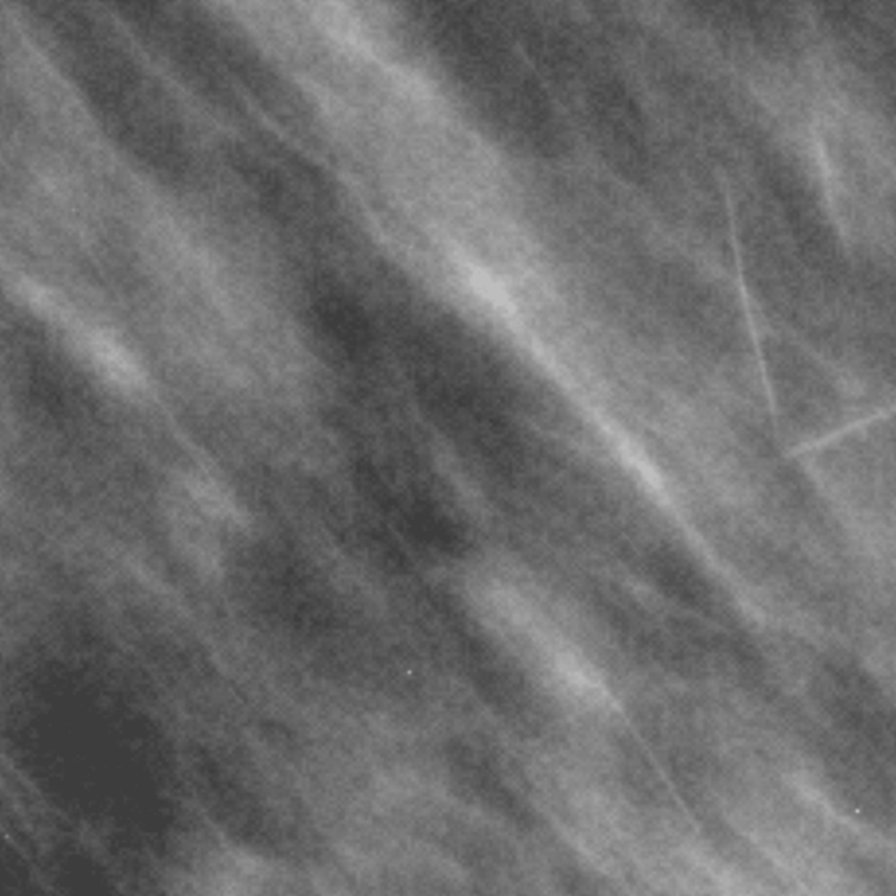
This texture is drawn by a WebGL 2 fragment shader. Its source:

```glsl
#version 300 es
precision highp float;

uniform vec2 u_resolution;
out vec4 fragColor;

float hash(vec2 p) {
    return fract(sin(dot(p, vec2(127.1, 311.7))) * 43758.5453);
}

float noise(vec2 p) {
    vec2 cell = floor(p), f = fract(p);
    f = f * f * (3.0 - 2.0 * f);
    float low = mix(hash(cell), hash(cell + vec2(1, 0)), f.x);
    float high = mix(hash(cell + vec2(0, 1)), hash(cell + vec2(1, 1)), f.x);
    return mix(low, high, f.y);
}

float fbm(vec2 p) {
    float sum = 0.0, amplitude = 0.5;
    for (int i = 0; i < 5; i++) {
        sum += amplitude * noise(p);
        p = mat2(0.96, 0.28, -0.28, 0.96) * p * 2.03 + 7.3;
        amplitude *= 0.5;
    }
    return sum / 0.97;
}

// Bowed, tapered strand from a to b with a bright core and a soft halo
float strand(vec2 p, vec2 a, vec2 b, float bend, float width) {
    float len = length(b - a);
    vec2 dir = (b - a) / len;
    float t = dot(p - a, dir) / len;
    float side = dot(p - a, vec2(-dir.y, dir.x));
    float d = (side - bend * 4.0 * t * (1.0 - t)) / width;
    float taper = smoothstep(0.0, 0.35, t) * (1.0 - smoothstep(0.6, 1.0, t));
    return taper * (0.6 * exp(-d * d) + 0.4 * exp(-d * d / 9.0));
}

// Fine fibres, denser toward the lower left
float fibres(vec2 p) {
    float sum = 0.0;
    for (int i = 0; i < 46; i++) {
        float id = float(i);
        vec2 center = vec2(hash(vec2(id, 1.3)), hash(vec2(id, 2.7))) * 1.1 - 0.05;
        float angle = -0.72 + 0.6 * (hash(vec2(id, 3.1)) - 0.5);
        vec2 reach = vec2(cos(angle), sin(angle)) * mix(0.05, 0.17, hash(vec2(id, 4.9)));
        float bend = 0.05 * (hash(vec2(id, 5.3)) - 0.5);
        float width = mix(0.004, 0.014, hash(vec2(id, 6.1)));
        float strength = mix(0.03, 0.11, hash(vec2(id, 7.7)));
        strength *= 1.2 - 0.75 * smoothstep(0.7, 1.5, center.x + center.y);
        sum += strength * strand(p, center - reach, center + reach, bend, width);
    }
    return sum;
}

// Large bands and isolated thin threads
float bands(vec2 p) {
    float sum = 0.17 * strand(p, vec2(0.36, 0.88), vec2(0.94, 0.19), 0.012, 0.013);
    sum += 0.13 * strand(p, vec2(0.26, 1.10), vec2(0.70, 0.54), 0.02, 0.032);
    sum += 0.13 * strand(p, vec2(0.22, 0.96), vec2(0.48, 0.76), -0.03, 0.008);
    sum += 0.22 * strand(p, vec2(-0.10, 0.79), vec2(0.22, 0.53), -0.01, 0.024);
    sum += 0.23 * strand(p, vec2(0.46, 0.40), vec2(0.73, 0.15), 0.015, 0.022);
    sum += 0.10 * strand(p, vec2(0.64, 0.26), vec2(0.81, 0.02), 0.01, 0.004);
    sum += 0.13 * strand(p, vec2(0.79, 0.84), vec2(0.88, 0.46), 0.005, 0.004);
    sum += 0.12 * strand(p, vec2(0.83, 0.47), vec2(1.10, 0.59), -0.004, 0.006);
    sum += 0.11 * strand(p, vec2(0.90, 0.90), vec2(0.98, 0.66), -0.015, 0.007);
    return sum;
}

// Tiny bright specks
float specks(vec2 p) {
    float sum = 0.0;
    for (int i = 0; i < 5; i++) {
        float id = float(i);
        vec2 center = vec2(hash(vec2(id, 11.9)), hash(vec2(id, 13.3)));
        float d = length(p - center) / 0.0026;
        sum += mix(0.08, 0.3, hash(vec2(id, 17.1))) * exp(-d * d);
    }
    return sum;
}

void main() {
    vec2 p = gl_FragCoord.xy / u_resolution.y;

    // Uneven drift of the tissue, and axes along and across its grain
    vec2 drift = vec2(fbm(p * 6.0 + 3.1), fbm(p * 6.0 + 19.7)) - 0.5;
    vec2 w = p + 0.045 * drift;
    vec2 q = vec2(dot(w, vec2(0.69, -0.72)), dot(w, vec2(0.72, 0.69)));

    // Clouds and wispy ridges
    float clouds = fbm(q * vec2(3.2, 6.5) + 4.0);
    float ridge = 1.0 - abs(2.0 * fbm(q * vec2(3.5, 11.0) + 31.0) - 1.0);
    float tone = 0.37 + 0.52 * (clouds - 0.5) + 0.09 * pow(ridge, 4.0);

    // Dark hollow and darker upper right corner
    vec2 hollow = (q - vec2(-0.14, 0.72)) / vec2(0.16, 0.075);
    tone -= 0.08 * exp(-dot(hollow, hollow));
    tone -= 0.05 * smoothstep(1.3, 1.8, p.x + p.y);

    // Strands, broken up by mottling
    vec2 s = p + 0.02 * drift;
    float mottle = 0.6 + 0.8 * fbm(p * 22.0);
    tone += mottle * (fibres(s) + bands(s));

    // Fine grain
    tone += 0.055 * (noise(p * 105.0) - 0.5) + 0.06 * (noise(p * 230.0 + 5.0) - 0.5);
    tone += specks(p);

    fragColor = vec4(vec3(clamp(tone, 0.24, 0.74)), 1.0);
}
```
